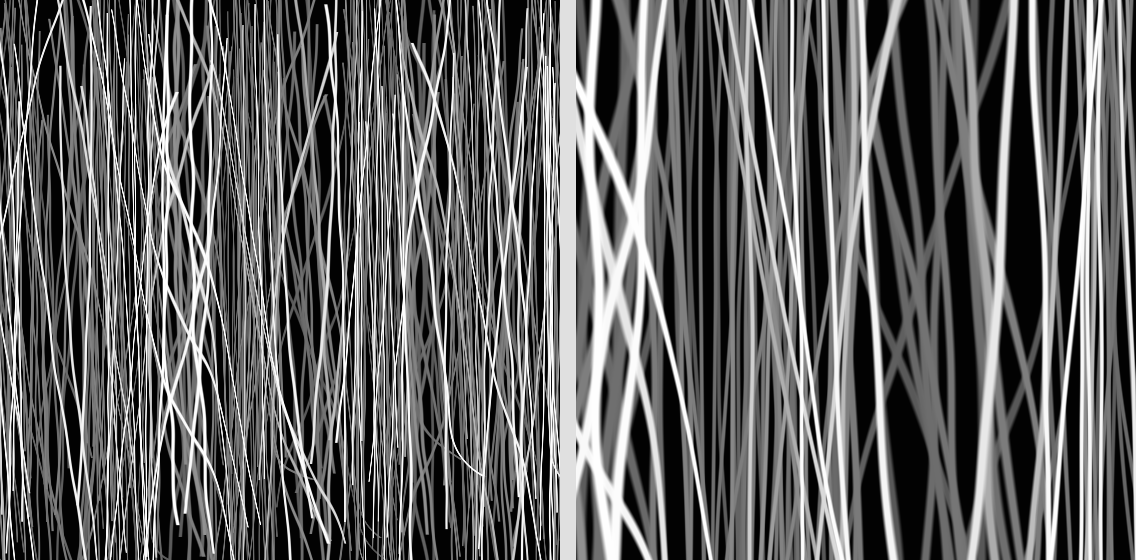
Left: the whole. Right: its middle third, enlarged.
Give the GLSL for this texture, as a three.js fragment shader.

```glsl
// Fine pale strands hanging over black, leaning and crossing like loose fibres.
// Each loop step lays one strand: a gently bent, noise-wobbled path of limited
// length. Dull grey strands are laid first and white ones last, on top.

#define STRANDS 365
#define HALF_WIDTH 0.0016
#define SOFT_EDGE 0.0009
#define COMMON_LEAN -0.02
#define LEAN_SPREAD 0.07
#define STRAY_LEAN 0.19
#define BEND 0.07
#define WOBBLE 0.007
#define WOBBLE_FREQ 7.0
#define CLUMPING 0.05
#define HOOK_SHARE 0.03
#define HOOK_HEIGHT 0.12

varying vec2 vUv;

// Four random values from one seed
vec4 hash4(float seed) {
  vec4 p = fract(seed * vec4(0.1031, 0.1030, 0.0973, 0.1099));
  p += dot(p, p.wzxy + 33.33);
  return fract((p.xxyz + p.yzzw) * p.zywx);
}

float gradientAt(float cell) {
  float p = fract(cell * 0.1031);
  p *= p + 33.33;
  return fract(p * (p + p)) * 2.0 - 1.0;
}

// One-dimensional gradient noise
float gradientNoise(float x) {
  float cell = floor(x);
  float f = x - cell;
  float fade = f * f * f * (f * (f * 6.0 - 15.0) + 10.0);
  return mix(gradientAt(cell) * f, gradientAt(cell + 1.0) * (f - 1.0), fade);
}

// Coverage of one strand at point p
float strand(vec2 p, float seed) {
  vec4 place = hash4(seed + 11.0);
  vec4 shape = hash4(seed + 517.0);

  // Ragged lower and upper ends
  float bottom = -0.06 + 0.28 * place.y * place.y;
  float top = 1.06 - 0.28 * place.z * place.z;
  float inside = smoothstep(bottom - SOFT_EDGE, bottom + SOFT_EDGE, p.y)
               * (1.0 - smoothstep(top - SOFT_EDGE, top + SOFT_EDGE, p.y));
  if (inside <= 0.0) return 0.0;

  // Leaning, bent centre line, with its slope
  float side = shape.x * 2.0 - 1.0;
  float lean = COMMON_LEAN + LEAN_SPREAD * side + STRAY_LEAN * pow(abs(side), 6.0) * sign(side);
  float bend = BEND * (shape.y * 2.0 - 1.0);
  float h = p.y - 0.5;
  float path = mix(-0.08, 1.08, place.x) + lean * h + bend * h * h;
  float slope = lean + 2.0 * bend * h;

  // A few strands curl sideways at the lower end
  float hook = step(shape.z, HOOK_SHARE) * 0.06;
  float curl = max(0.0, 1.0 - (p.y - bottom) / HOOK_HEIGHT);
  path += hook * curl * curl * curl * curl;
  slope -= 4.0 * hook * curl * curl * curl / HOOK_HEIGHT;

  float offset = p.x - path;
  if (abs(offset) > 0.02) return 0.0;

  // Small wobble, then distance across the strand
  offset -= WOBBLE * gradientNoise(p.y * WOBBLE_FREQ + seed * 13.7);
  float dist = abs(offset) * inversesqrt(1.0 + slope * slope);
  return inside * (1.0 - smoothstep(HALF_WIDTH - SOFT_EDGE, HALF_WIDTH + SOFT_EDGE, dist));
}

void main() {
  // Shift x unevenly so that strands gather in loose clumps
  vec2 p = vUv;
  p.x += CLUMPING * gradientNoise(p.x * 9.0 + 3.0);

  float shade = 0.008;
  for (int i = 0; i < STRANDS; i++) {
    float order = float(i) / float(STRANDS);
    float tone = 0.34 + 0.26 * order + 0.4 * smoothstep(0.7, 0.85, order);
    shade = mix(shade, tone, strand(p, float(i)));
  }
  gl_FragColor = vec4(vec3(shade), 1.0);
}
```
